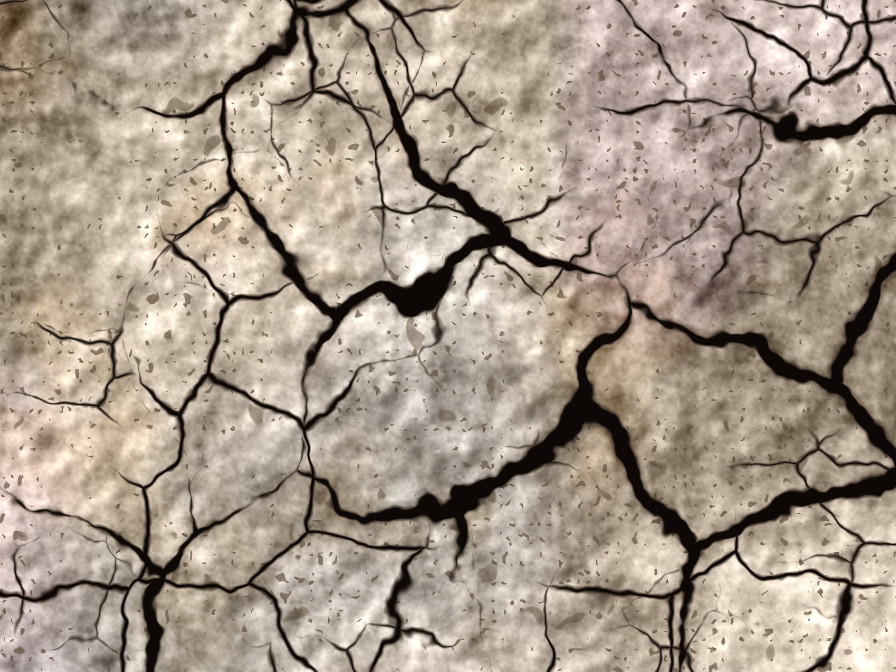
This texture is drawn by a WebGL 1 fragment shader. Its source:

```glsl
precision highp float;
uniform vec2 u_resolution;

vec2 hash2(vec2 p) {
  vec3 q = fract(p.xyx * vec3(0.1031, 0.1030, 0.0973));
  q += dot(q, q.yzx + 33.33);
  return fract((q.xx + q.yz) * q.zy);
}

float noise(vec2 p) {
  vec2 i = floor(p), f = fract(p);
  f = f * f * (3.0 - 2.0 * f);
  float low = mix(hash2(i).x, hash2(i + vec2(1.0, 0.0)).x, f.x);
  float high = mix(hash2(i + vec2(0.0, 1.0)).x, hash2(i + 1.0).x, f.x);
  return mix(low, high, f.y);
}

float fbm(vec2 p) {
  float sum = 0.0, gain = 0.5;
  for (int i = 0; i < 5; i++) {
    sum += gain * noise(p);
    p = mat2(1.6, 1.2, -1.2, 1.6) * p + 17.3;
    gain *= 0.5;
  }
  return sum;
}

// Distance to the nearest border between Voronoi plates
float plateEdge(vec2 p) {
  vec2 cell = floor(p), f = fract(p), nearest = vec2(8.0);
  for (int y = -1; y <= 1; y++)
    for (int x = -1; x <= 1; x++) {
      vec2 g = vec2(float(x), float(y));
      vec2 r = g + 0.1 + 0.8 * hash2(cell + g) - f;
      if (dot(r, r) < dot(nearest, nearest)) nearest = r;
    }
  float edge = 8.0;
  for (int y = -2; y <= 2; y++)
    for (int x = -2; x <= 2; x++) {
      vec2 g = vec2(float(x), float(y));
      vec2 r = g + 0.1 + 0.8 * hash2(cell + g) - f;
      vec2 d = r - nearest;
      if (dot(d, d) > 0.0001) edge = min(edge, dot(0.5 * (r + nearest), normalize(d)));
    }
  return edge;
}

// Scattered elongated pits, one at most per grid cell
float pits(vec2 p, float scale, float density) {
  vec2 q = p * scale + 0.35 * vec2(noise(p * scale * 3.0), noise(p * scale * 3.0 + 40.0));
  vec2 cell = floor(q), rnd = hash2(cell + scale);
  vec2 d = fract(q) - 0.35 - 0.3 * hash2(cell + 71.0);
  float angle = 6.283 * rnd.y;
  d = mat2(cos(angle), -sin(angle), sin(angle), cos(angle)) * d;
  float size = 0.1 + 0.2 * hash2(cell + 113.0).x;
  float soft = max(0.06, scale / u_resolution.y);
  float shape = 1.0 - smoothstep(size - soft, size + soft, length(d * vec2(1.0, 1.8)));
  return shape * step(rnd.x, density);
}

void main() {
  vec2 p = gl_FragCoord.xy / u_resolution.y + 3.7;
  float soft = max(0.0018, 0.7 / u_resolution.y);

  // Clay: broad stains, mottling, side-lit relief and grain
  float stain = fbm(p * 3.5 + 9.0);
  float mottle = fbm(p * 22.0);
  float relief = fbm(p * 30.0) - fbm(p * 30.0 + vec2(-0.28, 0.28));
  float shade = 0.4 * (stain - 0.47) + 0.5 * (mottle - 0.48) + 0.6 * relief;
  shade += 0.08 * (noise(p * 210.0) - 0.5);
  shade -= 0.2 * smoothstep(0.62, 0.9, noise(p * 1.7 + 5.0));
  vec3 color = vec3(0.81, 0.75, 0.68) + shade;

  // Ochre, lilac and grey tints
  color -= vec3(0.01, 0.035, 0.075) * smoothstep(0.48, 0.7, fbm(p * 5.0 + 60.0));
  color += vec3(0.0, -0.015, 0.035) * smoothstep(0.6, 0.85, noise(p * 3.0 + 22.0));
  color += vec3(-0.03, 0.0, 0.035) * smoothstep(0.55, 0.85, noise(p * 2.3 + 81.0));

  // Pits of three sizes, gathered in clusters
  float cluster = smoothstep(0.3, 0.7, noise(p * 6.0 + 33.0));
  float pitted = 0.5 * pits(p, 17.0, 0.22 * cluster);
  pitted = max(pitted, 0.65 * pits(p, 36.0, 0.3 * cluster));
  pitted = max(pitted, 0.75 * pits(p, 70.0, 0.08 + 0.22 * cluster));
  color = mix(color, vec3(0.36, 0.29, 0.22), pitted);

  // Jagged crack paths: wide main ones and partial hairlines
  vec2 q = p + 0.17 * (vec2(fbm(p * 5.0), fbm(p * 5.0 + 31.0)) - 0.48);
  float mainWidth = mix(-0.003, 0.0115, smoothstep(0.15, 0.8, noise(p * 3.2 + 12.0)));
  mainWidth += 0.005 * (noise(p * 75.0) - 0.5);
  float mainGap = plateEdge(q * 2.8) / 2.8 - mainWidth;
  float hairWidth = mix(-0.007, 0.0035, smoothstep(0.3, 0.68, noise(p * 4.5 + 47.0)));
  float hairGap = plateEdge(q * 4.4 + 19.0) / 4.4 - hairWidth;
  float fineWidth = mix(-0.008, 0.0022, smoothstep(0.4, 0.75, noise(p * 6.0 + 90.0)));
  float fineGap = plateEdge(q * 7.5 + 53.0) / 7.5 - fineWidth;
  float gap = min(mainGap, min(hairGap, fineGap));

  // Crumbled brown rims, then the dark interior
  float opened = smoothstep(-0.002, 0.004, mainWidth);
  color -= 0.14 * opened * (1.0 - smoothstep(0.0, 0.014, mainGap)) * smoothstep(0.3, 0.6, mottle);
  float rim = 1.0 - smoothstep(-soft, soft + 0.002, gap - 0.003 * (noise(p * 110.0) - 0.3));
  color = mix(color, vec3(0.27, 0.22, 0.18), 0.8 * rim);
  color = mix(color, vec3(0.05, 0.03, 0.02), 1.0 - smoothstep(-soft, soft, gap + 0.0008));

  gl_FragColor = vec4(clamp(color, 0.0, 1.0), 1.0);
}
```
